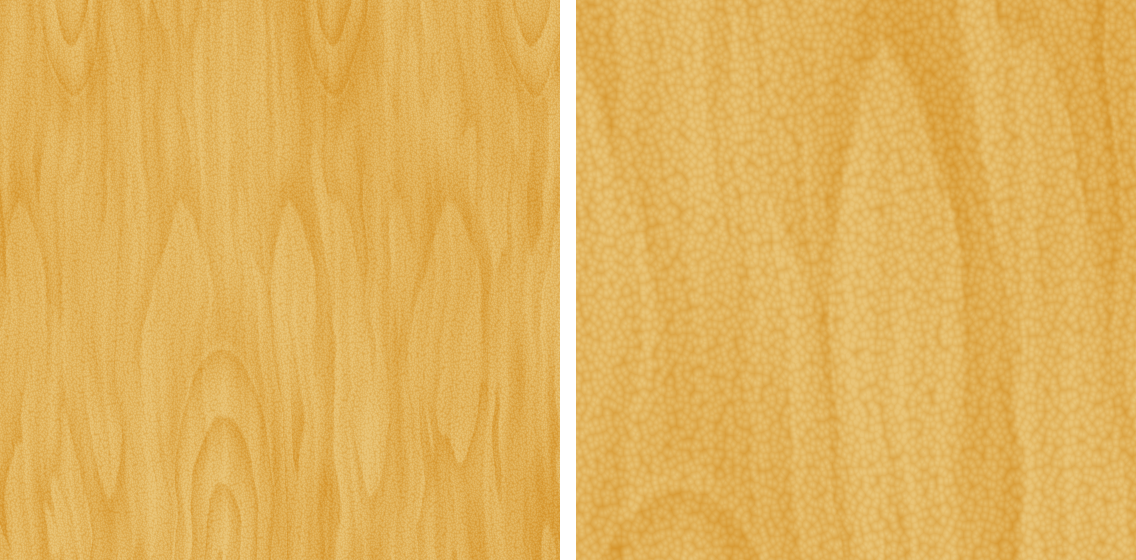
Left, the full canvas; right, a detail of the centre.
A Shadertoy shader for this texture:

```glsl
// Honey-coloured wood veneer with upright grain and nested cathedral arches.
// Layered sines give a field whose contours become growth lines; half-open
// ellipses add tongues and leaves, and cellular noise the pebbled surface.

vec2 hash2(vec2 p) {
    vec3 q = fract(p.xyx * vec3(0.1031, 0.1030, 0.0973));
    q += dot(q, q.yzx + 33.33);
    return fract((q.xx + q.yz) * q.zy);
}

// Layered sines, each bent by the sum of the previous ones
float waves(vec2 p) {
    float sum = 0.0, amp = 0.5;
    for (int i = 0; i < 5; i++) {
        p = p * 1.7 + vec2(2.3, 1.1);
        sum += amp * sin(p.x + 1.6 * sin(p.y + 0.4 * p.x + float(i)) + 2.0 * sum);
        amp *= 0.6;
    }
    return sum;
}

// Distance to the nearest cell point
float cellular(vec2 p) {
    vec2 cell = floor(p), f = fract(p);
    float nearest = 2.0;
    for (int y = -1; y <= 1; y++)
        for (int x = -1; x <= 1; x++) {
            vec2 o = vec2(x, y);
            nearest = min(nearest, length(o + hash2(cell + o) - f));
        }
    return nearest;
}

// Dark growth line: crisp on one side, fading on the other
float growthLine(float level) {
    float b = fract(level);
    return smoothstep(0.0, 0.13, b) * exp(-2.9 * b);
}

// Lays nested rings over the grain, with a dark halo outside. The tip points
// along the sign of size.y and the other end dissolves; no rings leave it plain.
float addRings(float dark, vec2 p, vec2 center, vec2 size, float roundness, float count) {
    vec2 q = (p - center) / size;
    float open = smoothstep(-0.7, 0.25, q.y);
    q = pow(abs(q) + 1e-4, vec2(roundness));
    float r = pow(q.x + q.y, 1.0 / roundness);
    float halo = 0.38 * (1.0 - smoothstep(1.0, 1.55, r)) * open;
    float cover = (1.0 - smoothstep(0.96, 1.04, r)) * open;
    return mix(max(dark, halo + 0.5 * dark), growthLine(count * (1.0 - r)), cover);
}

void mainImage(out vec4 fragColor, in vec2 fragCoord) {
    vec2 uv = fragCoord / iResolution.xy;
    vec2 p = uv;
    p.x += 0.014 * waves(vec2(5.0, 3.0) * uv) + 0.003 * waves(vec2(9.0, 8.0) * uv);

    // Contours of the stretched field, faded out in calm patches
    float calm = smoothstep(-0.5, 0.5, waves(vec2(4.0, 1.8) * uv + 7.0));
    float dark = growthLine(1.2 * waves(vec2(12.0, 1.5) * p)) * mix(0.4, 1.0, calm);

    // Leaves in the middle, hanging tongues at the top, small tips at the bottom
    for (int i = 0; i < 3; i++) {
        float shift = 0.477 * float(i);
        dark = addRings(dark, p, vec2(0.32 + shift, 0.36), vec2(0.062, 0.28), 1.6, 0.0);
        dark = addRings(dark, p, vec2(0.05 + shift, 0.40), vec2(0.042, 0.24), 1.7, 0.0);
        dark = addRings(dark, p, vec2(min(0.125 + shift, 0.95), 1.03), vec2(0.062, -0.21), 1.6, 2.3);
        dark = addRings(dark, p, vec2(0.19 + shift, 0.27), vec2(0.030, -0.16), 1.5, 0.0);
    }
    // Broad cathedral arch
    dark = addRings(dark, p, vec2(0.39, -0.01), vec2(0.092, 0.395), 2.0, 3.3);

    // Broad shade, long streaks, fine fibres and pebbled surface
    float shade = waves(vec2(3.0, 1.5) * uv + 3.0);
    float streak = waves(vec2(22.0, 1.6) * p + 5.0);
    float fibre = waves(vec2(110.0, 3.0) * p);
    vec2 slanted = uv + 0.25 * vec2(uv.y, -uv.x);
    float pebble = cellular(slanted * vec2(265.0, 225.0) + 2.0 * shade) - 0.45;
    float tone = 0.73 + 0.27 * shade + 0.2 * streak - 1.2 * dark + 0.24 * fibre - 1.15 * pebble;

    vec3 amber = vec3(0.86, 0.64, 0.26), straw = vec3(0.90, 0.74, 0.42);
    fragColor = vec4(mix(amber, straw, clamp(tone, -0.5, 1.3)), 1.0);
}
```
